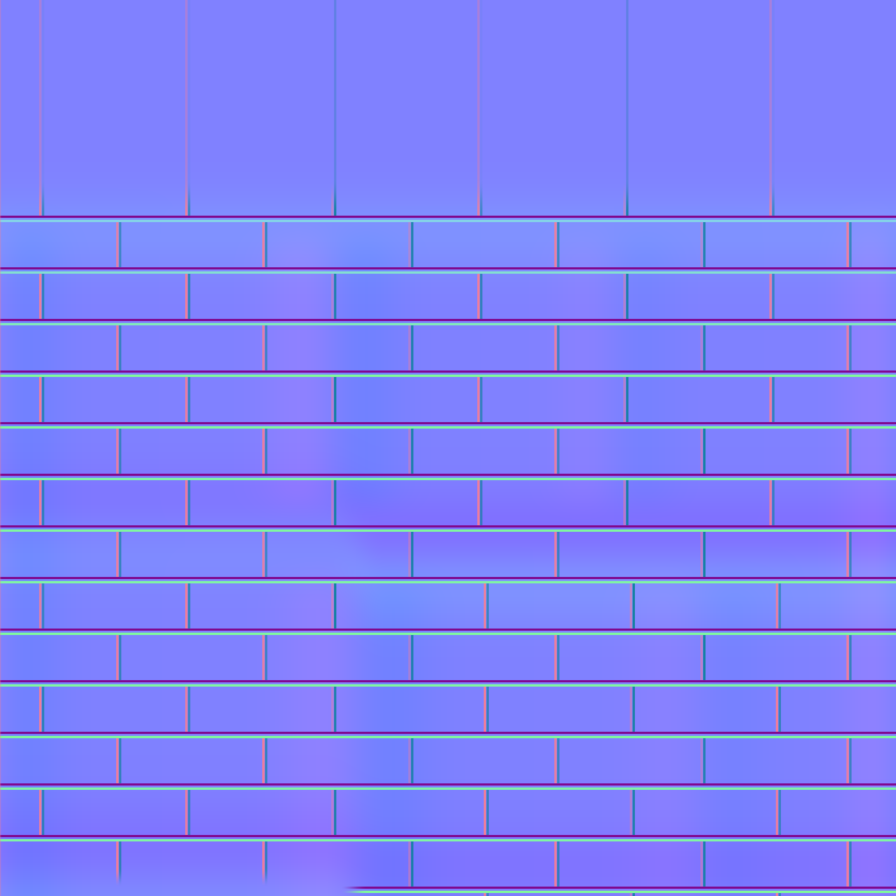
A three.js fragment shader for this texture map:

```glsl
// Normal map of a brick wall: thirteen courses in running bond below a plain
// panel with faint seams. Each joint is a pair of thin bevel lines, and broad
// soft slopes tint the faces where the wall bulges.
varying vec2 vUv;

const vec2 PITCH = vec2(0.163, 0.0576);  // brick length, course height
const float BASE = 0.0070;               // height of the lowest bed joint
const float COURSES = 13.0;
const float ODD_START = 0.0465;          // first head joint of odd courses
const float EVEN_START = 0.1325;         // first head joint of even courses

const vec3 FLAT = vec3(0.500, 0.505, 1.0);
const vec3 FACE_DOWN = vec3(0.50, 0.03, 0.56);
const vec3 FACE_UP = vec3(0.50, 0.98, 0.60);
const vec3 FACE_UP_PALE = vec3(0.52, 0.82, 0.92);
const vec3 FACE_RIGHT = vec3(0.97, 0.49, 0.58);
const vec3 FACE_LEFT = vec3(0.06, 0.50, 0.62);

float hash(vec2 p) {
  return fract(sin(dot(p, vec2(127.1, 311.7))) * 43758.5453);
}

// Soft line of the given half width around d = 0
float line(float d, float halfWidth) {
  return 1.0 - smoothstep(halfWidth - 0.0009, halfWidth + 0.0009, abs(d));
}

// Slope across a ridge: +1 before the crest, -1 after it
float slope(float d, float width) {
  float t = d / width;
  return -t * exp(0.5 - 0.5 * t * t);
}

float bump(float d, float width) {
  return exp(-d * d / (width * width));
}

// Broad bulges of the wall, as offsets of red and green
vec2 bulges(vec2 p) {
  float right = smoothstep(0.36, 0.43, p.x);
  float upper = smoothstep(0.41, 0.46, p.y) * (1.0 - smoothstep(0.70, 0.77, p.y));
  float lower = 1.0 - smoothstep(0.32, 0.39, p.y);
  float wall = 1.0 - smoothstep(0.70, 0.79, p.y);

  float sides = wall * (slope(p.x, 0.035) + slope(p.x - 1.0, 0.03));
  float high = upper * (slope(p.x - 0.371, 0.038) + 0.6 * slope(p.x - 0.685, 0.035));
  float low = lower * (slope(p.x - 0.397, 0.042) + 0.6 * slope(p.x - 0.780, 0.04));

  float waist = slope(p.y - mix(0.411, 0.378, right), 0.036) * mix(0.55, 1.0, right);
  float foot = slope(p.y - mix(0.017, -0.01, right), 0.042) * 0.8;
  float crown = bump(p.y - 0.740, 0.045);
  return vec2(0.055 * (sides + high + low), 0.065 * (waist + foot + crown));
}

// Head joint: a right-facing bevel beside a left-facing one
vec3 headJoint(vec3 colour, float d, vec2 strength) {
  colour = mix(colour, FACE_RIGHT, strength.x * line(d + 0.0015, 0.0013));
  return mix(colour, FACE_LEFT, strength.y * line(d - 0.0016, 0.0013));
}

// Bed joint: a down-facing bevel above an up-facing one
vec3 bedJoint(vec3 colour, float d, vec3 upper, vec3 lower, float strength) {
  colour = mix(colour, upper, strength * line(d - 0.0023, 0.0012));
  return mix(colour, lower, strength * line(d + 0.0024, 0.0013));
}

void main() {
  vec2 p = vUv;
  vec3 colour = FLAT + vec3(bulges(p), 0.0);

  // Course and nearest bed joint
  float level = (p.y - BASE) / PITCH.y;
  float course = min(floor(level), COURSES);
  float bed = clamp(floor(level + 0.5), 0.0, COURSES);
  float bedDist = p.y - BASE - bed * PITCH.y;

  // Nearest head joint; low odd courses are shifted on the right
  float odd = mod(course, 2.0);
  float shift = 0.0072 * odd * step(course, 5.5) * step(0.395, p.x);
  float start = mix(EVEN_START, ODD_START, odd) + shift;
  float column = floor((p.x - start) / PITCH.x + 0.5);
  float headDist = p.x - start - column * PITCH.x;

  // Bevel strength alternates by column, with a little scatter
  float warm = max(mod(column, 2.0), step(column, 0.5));
  float scatter = 0.15 * hash(vec2(column, course));
  vec2 strength = mix(vec2(0.50, 0.95), vec2(0.95, 0.70), warm) - scatter;

  // Seams fade up the panel; the lower left corner is worn smooth
  float panel = smoothstep(0.760, 0.800, p.y);
  vec2 faint = mix(vec2(0.0, 0.28), vec2(0.34, 0.06), warm);
  strength = mix(strength, faint, panel);
  float unworn = smoothstep(0.38, 0.41, p.x);
  strength *= max(unworn, smoothstep(0.010, 0.032, p.y));
  strength *= smoothstep(0.0022, 0.0040, abs(bedDist));
  colour = headJoint(colour, headDist, strength);

  // Bed joints, paler towards the top of the wall
  float pale = smoothstep(10.0, 13.0, bed) * 0.9 + 0.2 * hash(vec2(bed, 3.0));
  vec3 upFace = mix(FACE_UP, FACE_UP_PALE, min(pale, 1.0));
  float bedStrength = bed < 0.5 ? unworn : 1.0;
  colour = bedJoint(colour, bedDist, FACE_DOWN, upFace, bedStrength);

  // Thin bevel on the left border
  colour = mix(colour, FACE_RIGHT, 0.3 * line(p.x, 0.0012));
  gl_FragColor = vec4(colour, 1.0);
}
```
